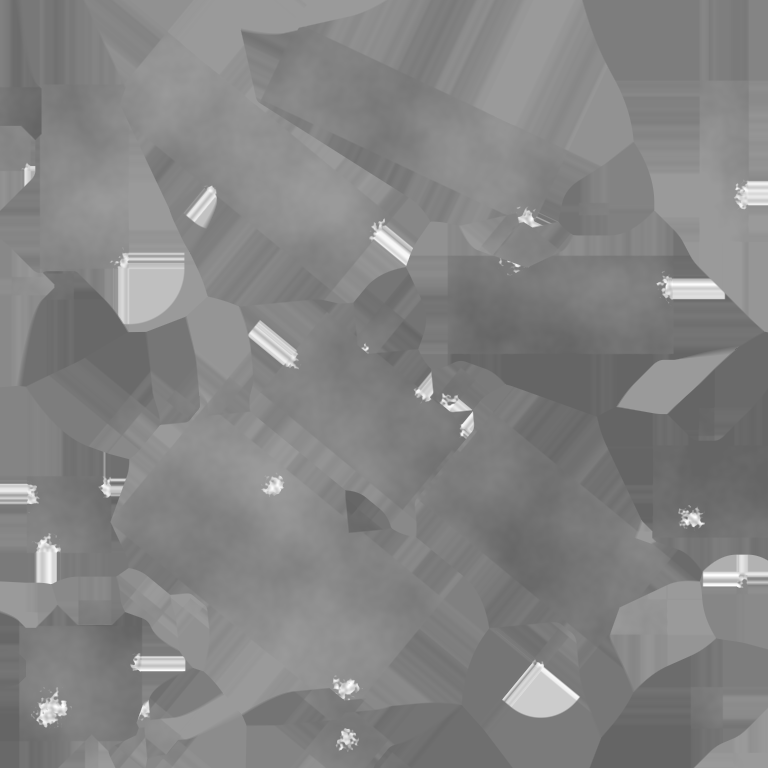
This texture map is drawn by a Shadertoy shader. Its source:

```glsl
// Grey texture atlas: soft cloudy islands whose border tones are smeared outwards.
// Every point takes the tone of the closest point on its nearest island, so streaks,
// corner wedges and sharp seams between neighbours follow from one distance search.

const int LARGE_COUNT = 11;
const int TOTAL_COUNT = 53;
const float TILT = -0.69;          // slope of the central islands
const float TOP_TILT = -0.44;      // slope of the topmost island
const float CLOUD_AMOUNT = 0.14;
const float SIDE_AMOUNT = 0.035;   // tone shift of each smeared side
const float BAND_AMOUNT = 0.018;   // wide smear bands
const float STREAK_AMOUNT = 0.03;  // fine smear streaks
const float SPOT_WHITE = 0.86;
const vec2 TONE_LIMITS = vec2(0.395, 0.605);

// Large islands: centre and half size
const vec4 LARGE_ISLANDS[LARGE_COUNT] = vec4[LARGE_COUNT](
    vec4(0.54, 0.837, 0.195, 0.055), vec4(0.325, 0.79, 0.19, 0.062),
    vec4(0.475, 0.465, 0.12, 0.068), vec4(0.71, 0.31, 0.15, 0.075),
    vec4(0.36, 0.27, 0.2, 0.1),      vec4(0.73, 0.603, 0.147, 0.064),
    vec4(0.943, 0.79, 0.032, 0.105), vec4(0.11, 0.77, 0.058, 0.12),
    vec4(0.105, 0.11, 0.08, 0.075),  vec4(0.925, 0.36, 0.075, 0.06),
    vec4(0.09, 0.33, 0.055, 0.05));
const float LARGE_TONES[LARGE_COUNT] = float[LARGE_COUNT](
    0.5, 0.53, 0.465, 0.48, 0.54, 0.465, 0.58, 0.54, 0.47, 0.425, 0.48);

struct Island { vec2 center; vec2 halfSize; float angle; float tone; };

vec2 hash2(vec2 p) {
    vec3 a = fract(p.xyx * vec3(0.1031, 0.103, 0.0973));
    a += dot(a, a.yzx + 33.33);
    return fract((a.xx + a.yz) * a.zy);
}

float cornerSlope(vec2 cell, vec2 offset) {
    float angle = 6.2832 * hash2(cell).x;
    return dot(vec2(cos(angle), sin(angle)), offset);
}

float gradientNoise(vec2 p) {
    vec2 i = floor(p), f = fract(p);
    vec2 u = f * f * f * (f * (f * 6.0 - 15.0) + 10.0);
    vec2 e = vec2(1, 0);
    return mix(mix(cornerSlope(i, f), cornerSlope(i + e.xy, f - e.xy), u.x),
               mix(cornerSlope(i + e.yx, f - e.yx), cornerSlope(i + e.xx, f - e.xx), u.x), u.y);
}

float clouds(vec2 p) {
    float sum = 0.0, weight = 1.0;
    for (int i = 0; i < 4; i++) {
        sum += weight * gradientNoise(p);
        p = p * 2.3 + 7.1;
        weight *= 0.42;
    }
    return sum;
}

// Large islands come from the layout, small ones are scattered towards the bottom
Island getIsland(int id) {
    if (id < LARGE_COUNT) {
        vec4 box = LARGE_ISLANDS[id];
        float angle = id == 0 ? TOP_TILT : (id < 5 ? TILT : 0.0);
        return Island(box.xy, box.zw, angle, LARGE_TONES[id]);
    }
    vec2 place = hash2(vec2(id, 3.0)), size = hash2(vec2(id, 11.0));
    place.y = pow(place.y, 1.5);
    float angle = abs(place.x - 0.45) > 0.3 ? 0.0 : TILT;
    return Island(place, 0.007 + 0.034 * size * size, angle, 0.45 + 0.14 * hash2(vec2(id, 23.0)).x);
}

vec2 toLocal(Island s, vec2 p) {
    float c = cos(s.angle), n = sin(s.angle);
    p -= s.center;
    return vec2(c * p.x + n * p.y, c * p.y - n * p.x);
}

float boxDistance(vec2 p, vec2 halfSize) {
    vec2 q = abs(p) - halfSize;
    return length(max(q, 0.0)) + min(max(q.x, q.y), 0.0);
}

float islandTone(int id, vec2 uv, float pixel) {
    Island s = getIsland(id);
    float seed = float(id);
    vec2 p = toLocal(s, uv);
    vec2 nearest = clamp(p, -s.halfSize, s.halfSize);
    float outside = length(p - nearest);
    vec2 n = nearest + seed * vec2(1.3, 0.47);

    // Cloudy interior, then shifted sides, bands and streaks in the smear
    vec2 beyond = smoothstep(-pixel, pixel, abs(p) - s.halfSize);
    float smear = max(beyond.x, beyond.y);
    vec2 sideShift = 2.0 * hash2(vec2(seed, 41.0)) - 0.8;
    float band = 2.0 * smoothstep(-0.05, 0.05, gradientNoise(n * 21.0)) - 1.0;
    float tone = s.tone + CLOUD_AMOUNT * clouds(n * 5.0) + 0.012 * gradientNoise(n * 90.0);
    tone += SIDE_AMOUNT * dot(beyond * sign(p), sideShift);
    tone += smear * (BAND_AMOUNT * band + STREAK_AMOUNT * gradientNoise(n * 120.0));
    tone = clamp(tone, TONE_LIMITS.x, TONE_LIMITS.y);

    // Ragged white spots; those on a border leave a short bright smear
    bool large = id < LARGE_COUNT;
    float ragged = 0.8 * gradientNoise(n * 75.0) + 0.7 * gradientNoise(n * 210.0);
    float white = SPOT_WHITE + 0.28 * gradientNoise(n * 150.0) - 0.12 * beyond.x * beyond.y;
    for (int k = 0; k < (large ? 3 : 1); k++) {
        vec2 key = vec2(seed, 57.0 + 13.0 * float(k));
        vec2 spread = 3.0 * hash2(key) - 1.5, kind = hash2(key + 5.0);
        if (kind.x > (large ? 0.58 : 0.25)) continue;
        vec2 spot = clamp(spread * s.halfSize, -s.halfSize, s.halfSize);
        float radius = mix(0.009, 0.021, kind.y);
        float reach = mix(0.04, 0.09, hash2(key + 9.0).x);
        float cover = 1.0 - smoothstep(0.55, 1.05, length(nearest - spot) / radius + ragged);
        cover *= 1.0 - smoothstep(reach - pixel, reach + pixel, outside);
        tone = mix(tone, white, cover);
    }
    return tone;
}

void mainImage(out vec4 fragColor, in vec2 fragCoord) {
    vec2 uv = fragCoord / iResolution.xy;
    float pixel = 1.0 / iResolution.y;

    // Find the two nearest islands and blend across their seam
    int first = 0, second = 0;
    float d1 = 9.0, d2 = 9.0;
    for (int i = 0; i < TOTAL_COUNT; i++) {
        Island s = getIsland(i);
        float d = boxDistance(toLocal(s, uv), s.halfSize);
        if (d < d1) { d2 = d1; second = first; d1 = d; first = i; }
        else if (d < d2) { d2 = d; second = i; }
    }
    float tone = islandTone(first, uv, pixel);
    float seam = clamp(0.5 + 0.5 * (d2 - d1) / pixel, 0.0, 1.0);
    if (seam < 1.0) tone = mix(islandTone(second, uv, pixel), tone, seam);
    fragColor = vec4(vec3(tone), 1.0);
}
```
